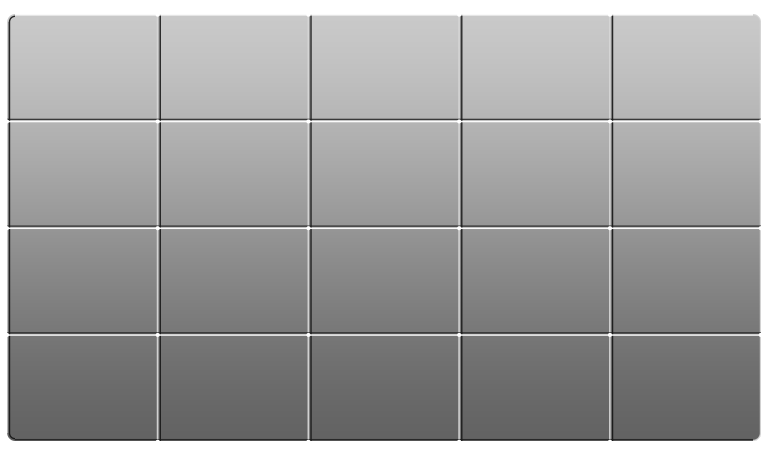
Write a WebGL 2 fragment shader that draws this pattern.

```glsl
#version 300 es
precision highp float;
// A rounded panel of 5 x 4 bevelled tiles under one vertical grey gradient.
// Signed distances to the nearest seam place the light and dark bevel lines;
// a rounded-box distance trims the panel and bends the bevel at its corners.

uniform vec2 u_resolution;
out vec4 outColor;

// Lengths are in units of 1/450 of the canvas height, with y upward.
const float CANVAS_HEIGHT = 450.0;
const vec2 TILE_COUNT = vec2(5.0, 4.0);
const vec2 PANEL_CENTER = vec2(0.1, -2.5);   // from the canvas center
const vec2 PANEL_HALF = vec2(376.9, 213.5);
const float CORNER_RADIUS = 8.0;

const float BACKGROUND = 1.0;
const float GRADIENT_TOP = 0.79;
const float GRADIENT_BOTTOM = 0.385;
const float GRADIENT_EASE = 0.5;             // 0 linear, 1 smoothstep

// Each line: offset from its seam, half width, tone, opacity
const vec4 SIDE_LIGHT = vec4(-0.4, 0.8, 0.84, 0.95);
const vec4 SIDE_GROOVE = vec4(1.0, 0.6, 0.48, 0.8);
const vec4 SIDE_DARK = vec4(2.3, 0.7, 0.08, 0.9);
const vec4 TOP_LIGHT = vec4(-0.8, 0.75, 1.0, 0.95);
const vec4 BOTTOM_DARK = vec4(1.4, 0.65, 0.1, 0.8);
const vec2 CROSSING_OFFSET = vec2(-0.3, -0.7);
const float CROSSING_RADIUS = 2.0;

// Share of a pixel-wide box covered by a band around d = 0
float band(float d, float halfWidth, float px) {
    float high = min(d + halfWidth, 0.5 * px);
    float low = max(d - halfWidth, -0.5 * px);
    return max(high - low, 0.0) / px;
}

float addLine(float shade, float d, vec4 line, float mask, float px) {
    return mix(shade, line.z, mask * line.w * band(d - line.x, line.y, px));
}

float fill(float d, float px) {
    return clamp(0.5 - d / px, 0.0, 1.0);
}

float roundedBox(vec2 p, vec2 halfSize, float radius) {
    vec2 q = abs(p) - halfSize + radius;
    return length(max(q, 0.0)) + min(max(q.x, q.y), 0.0) - radius;
}

void main() {
    float px = CANVAS_HEIGHT / u_resolution.y;
    vec2 p = (gl_FragCoord.xy - 0.5 * u_resolution) * px - PANEL_CENTER;

    // Signed offset from the nearest seam on each axis
    vec2 pitch = 2.0 * PANEL_HALF / TILE_COUNT;
    vec2 fromCorner = p + PANEL_HALF;
    vec2 seam = fromCorner - pitch * floor(fromCorner / pitch + 0.5);

    // Gradient across the whole panel
    float t = clamp(0.5 - 0.5 * p.y / PANEL_HALF.y, 0.0, 1.0);
    t = mix(t, smoothstep(0.0, 1.0, t), GRADIENT_EASE);
    float shade = mix(GRADIENT_TOP, GRADIENT_BOTTOM, t);

    // Straight bevels, left out inside the rounded corners
    vec2 cornerPos = abs(p) - PANEL_HALF + CORNER_RADIUS;
    float corner = step(0.0, min(cornerPos.x, cornerPos.y));
    float straight = 1.0 - corner;
    shade = addLine(shade, seam.x, SIDE_GROOVE, straight, px);
    shade = addLine(shade, seam.x, SIDE_DARK, straight, px);
    shade = addLine(shade, seam.x, SIDE_LIGHT, straight, px);
    shade = addLine(shade, seam.y, BOTTOM_DARK, straight, px);
    shade = addLine(shade, seam.y, TOP_LIGHT, straight, px);

    // Curved bevel: dark on the left corners, light on the right
    float edge = roundedBox(p, PANEL_HALF, CORNER_RADIUS);
    if (p.x < 0.0) shade = addLine(shade, -edge, SIDE_DARK, corner, px);
    else shade = addLine(shade, edge, SIDE_LIGHT, corner, px);

    // Bright gaps where four tile corners meet
    float crossing = length(seam - CROSSING_OFFSET) - CROSSING_RADIUS;
    shade = mix(shade, BACKGROUND, straight * fill(crossing, px));

    // Trim to the rounded panel
    shade = mix(BACKGROUND, shade, fill(edge, px));
    outColor = vec4(vec3(shade), 1.0);
}
```
